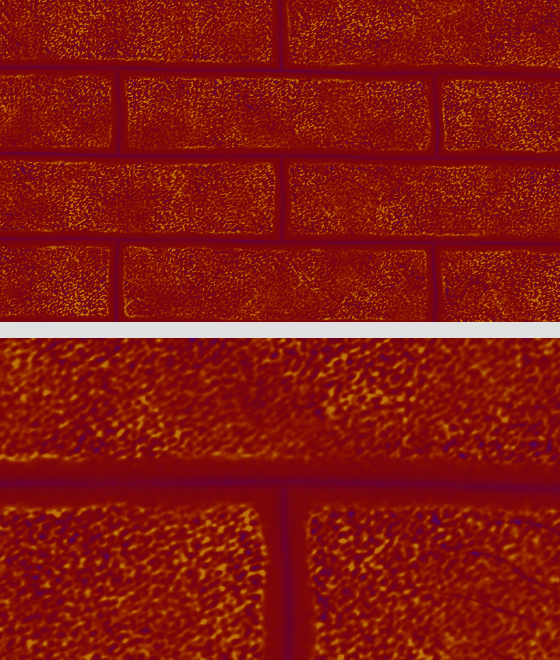
Top, the full canvas; bottom, a detail of the centre.
A Shadertoy shader for this texture:

```glsl
const vec2 BRICK_PITCH = vec2(0.985, 0.265);
const float JOINT_HALF_WIDTH = 0.026;
const float CORNER_RADIUS = 0.016;
const float TILT = 0.011;

float hash(vec2 cell) {
    return fract(sin(dot(cell, vec2(127.1, 311.7))) * 43758.545);
}

vec2 gradientAt(vec2 cell) {
    float angle = 6.2832 * hash(cell);
    return vec2(cos(angle), sin(angle));
}

float gradientNoise(vec2 p) {
    vec2 i = floor(p), f = fract(p);
    vec2 u = f * f * f * (f * (f * 6.0 - 15.0) + 10.0);
    vec2 e = vec2(1.0, 0.0);
    float low = mix(dot(gradientAt(i), f),
                    dot(gradientAt(i + e.xy), f - e.xy), u.x);
    float high = mix(dot(gradientAt(i + e.yx), f - e.yx),
                     dot(gradientAt(i + e.xx), f - e.xx), u.x);
    return mix(low, high, u.y);
}

float bell(float x, float width) {
    return exp(-x * x / (width * width));
}

vec2 rotate(vec2 p, float angle) {
    float c = cos(angle), s = sin(angle);
    return vec2(c * p.x + s * p.y, c * p.y - s * p.x);
}

float roundedBox(vec2 p, vec2 halfSize, float radius) {
    vec2 q = abs(p) - halfSize + radius;
    return length(max(q, 0.0)) + min(max(q.x, q.y), 0.0) - radius;
}

// Relief level from 0 (deep crease) to 6 (bright ridge)
vec3 reliefColor(float level) {
    vec3 ramp[7] = vec3[7](
        vec3(0.33, 0.00, 0.35), vec3(0.41, 0.00, 0.18),
        vec3(0.45, 0.01, 0.10), vec3(0.49, 0.02, 0.03),
        vec3(0.54, 0.08, 0.01), vec3(0.61, 0.21, 0.00),
        vec3(0.74, 0.44, 0.04));
    vec3 color = ramp[0];
    for (int i = 1; i < 7; i++)
        color = mix(color, ramp[i], clamp(level - float(i - 1), 0.0, 1.0));
    return color;
}

// Running bond: position from the brick centre, and the brick index
vec2 brickCell(vec2 p, out vec2 id) {
    vec2 wall = vec2(p.x, 1.0 - p.y - TILT * p.x + 0.054);
    wall.y += 0.008 * gradientNoise(p * 3.0);
    wall.x += 0.012 * gradientNoise(p * 6.0 + 8.0);
    float row = floor(wall.y / BRICK_PITCH.y);
    float shift = mix(0.872, 0.365, mod(row, 2.0));
    wall.x -= shift + 0.014 * (hash(vec2(row, 4.0)) - 0.5);
    id = vec2(floor(wall.x / BRICK_PITCH.x), row);
    return wall - (id + 0.5) * BRICK_PITCH;
}

// Short slanted strokes with patchy strength, plus coarser pits
float brickGrain(vec2 p, vec2 id) {
    float angle = 0.65 + 0.3 * (hash(id + 3.0) - 0.5);
    vec2 q = rotate(p, angle);
    float strokes = gradientNoise(q * vec2(90.0, 175.0) + id * 17.0);
    float specks = gradientNoise(p * 150.0 + 31.0);
    float pits = gradientNoise(p * 50.0 + id * 9.0);
    float patchiness = 1.0 + 0.9 * gradientNoise(p * 6.0 + id * 5.0)
                     + 0.3 * (hash(id) - 0.5);
    return patchiness * (4.3 * strokes + 3.1 * specks + 0.8 * pits);
}

// Broad warm and cool patches
float blotches(vec2 p) {
    return 0.8 * gradientNoise(p * 7.0 + 90.0) + 0.9 * gradientNoise(p * 19.0);
}

// Wandering scratches: bright ridges and sparse dark grooves
float scratches(vec2 p) {
    float ridge = bell(gradientNoise(p * 14.0 + 2.0), 0.045);
    float groove = bell(gradientNoise(p * vec2(9.0, 21.0) + 40.0), 0.035);
    float ridgeMask = smoothstep(0.0, 0.35, gradientNoise(p * 8.0 + 20.0));
    float grooveMask = smoothstep(0.05, 0.4, gradientNoise(p * 5.0 + 70.0));
    return 1.4 * ridge * ridgeMask - 1.8 * groove * grooveMask;
}

// Smooth mortar with a dark crease wandering along its centre
float mortarLevel(vec2 p, float jointDistance, float edge) {
    float strength = 1.0 + 0.8 * gradientNoise(p * 7.0 + 11.0);
    float dustAmount = mix(1.6, 0.4, smoothstep(0.0, 0.016, edge));
    float dust = dustAmount * gradientNoise(p * vec2(100.0, 130.0));
    return 3.05 + dust - 0.65 * bell(jointDistance, 0.015)
         - 1.25 * strength * bell(jointDistance, 0.005);
}

void mainImage(out vec4 fragColor, in vec2 fragCoord) {
    vec2 p = fragCoord / iResolution.y;
    vec2 id;
    vec2 local = brickCell(p, id);
    vec2 toJoint = 0.5 * BRICK_PITCH - abs(local);
    float jointDistance = min(toJoint.x, toJoint.y);

    // Worn brick outline
    float edge = roundedBox(local, 0.5 * BRICK_PITCH - JOINT_HALF_WIDTH,
                            CORNER_RADIUS);
    edge += 0.008 * gradientNoise(p * 12.0) + 0.005 * gradientNoise(p * 45.0);
    float inside = smoothstep(0.007, -0.005, edge);

    float face = 3.5 + brickGrain(p, id) + blotches(p) + scratches(p);
    float level = mix(mortarLevel(p, jointDistance, edge), face, inside);

    // Broken bright rim with a faint groove behind it
    float broken = smoothstep(-0.3, 0.35, gradientNoise(p * 9.0 + 55.0));
    level += 1.8 * broken * bell(edge, 0.004);
    level -= 0.5 * broken * bell(edge + 0.010, 0.004);

    fragColor = vec4(reliefColor(level), 1.0);
}
```
